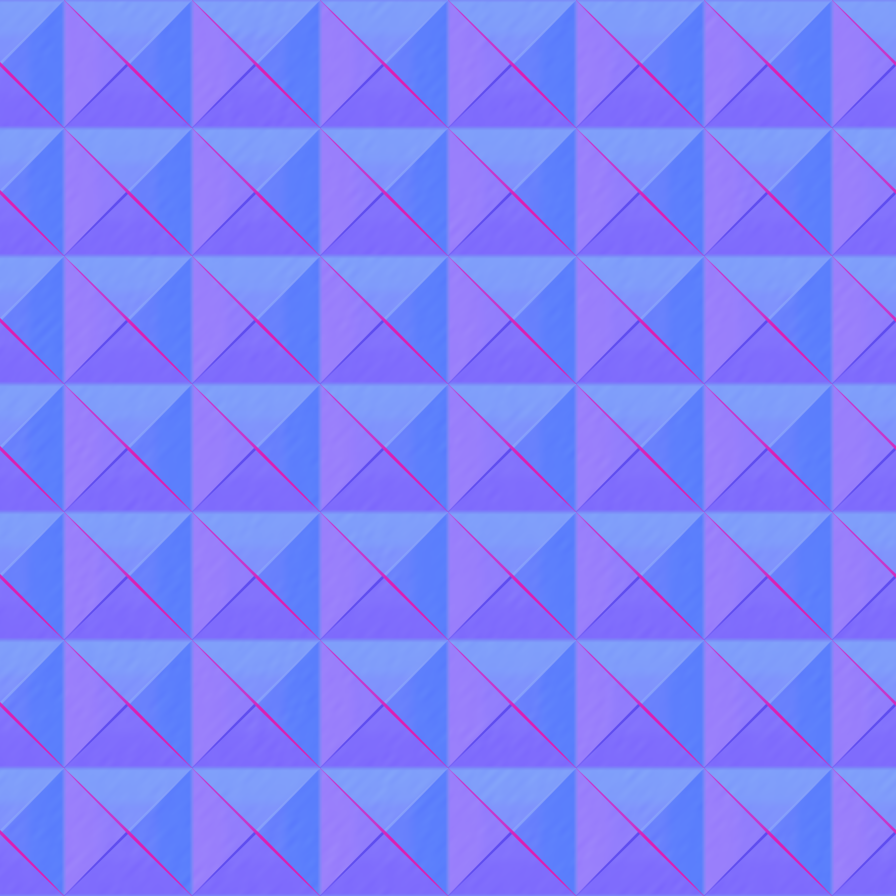
Give the GLSL for this texture map, as a Shadertoy shader.

```glsl
// Tangent-space normal map of a grid of square pyramid studs.
// Each cell blends four tilted faces, then adds tapered ridge lines along
// its diagonals, soft grooves at the cell borders and a wrapping fine grain.

const float REPEATS = 7.0;
const vec2 CELL_SHIFT = vec2(0.5, 0.0);

// Face colours at the apex and at the outer edge
const vec3 TOP_APEX = vec3(0.50, 0.565, 0.99);
const vec3 TOP_EDGE = vec3(0.50, 0.625, 0.98);
const vec3 BOTTOM_APEX = vec3(0.515, 0.455, 0.99);
const vec3 BOTTOM_EDGE = vec3(0.495, 0.42, 0.99);
const vec3 LEFT_APEX = vec3(0.565, 0.49, 0.99);
const vec3 LEFT_EDGE = vec3(0.605, 0.50, 0.985);
const vec3 RIGHT_APEX = vec3(0.42, 0.505, 0.99);
const vec3 RIGHT_EDGE = vec3(0.35, 0.495, 0.99);

// Ridge and groove colours
const vec3 MAGENTA_UPPER = vec3(0.78, 0.21, 0.79);
const vec3 MAGENTA_LOWER = vec3(0.86, 0.12, 0.70);
const vec3 RIDGE_PALE = vec3(0.55, 0.65, 0.98);
const vec3 RIDGE_DARK = vec3(0.34, 0.27, 0.93);
const vec3 GROOVE = vec3(0.48, 0.53, 0.97);

// Half widths, in cells
const float MAGENTA_WIDTH = 0.013;
const float RIDGE_WIDTH = 0.011;
const float CORNER_WIDTH = 0.004;
const float GROOVE_WIDTH = 0.016;

// Grain: counts across and along the strokes, and strength
const vec2 GRAIN_COUNT = vec2(110.0, 44.0);
const float GRAIN_AMOUNT = 0.022;

float hash(vec2 p) {
    vec3 q = fract(vec3(p.xyx) * 0.1031);
    q += dot(q, q.yzx + 33.33);
    return fract((q.x + q.y) * q.z);
}

// Value noise that wraps after `period` lattice steps
float wrapNoise(vec2 p, vec2 period) {
    vec2 i = floor(p), f = fract(p);
    f = f * f * (3.0 - 2.0 * f);
    float a = hash(mod(i, period));
    float b = hash(mod(i + vec2(1, 0), period));
    float c = hash(mod(i + vec2(0, 1), period));
    float d = hash(mod(i + vec2(1, 1), period));
    return mix(mix(a, b, f.x), mix(c, d, f.x), f.y);
}

// Smoothed coverage of a line with the given half width
float lineMask(float dist, float halfWidth, float pixel) {
    return 1.0 - smoothstep(halfWidth - 0.7 * pixel, halfWidth + 0.7 * pixel, abs(dist));
}

// Slope gradient with a gentle step part of the way down the face
float slopeRamp(float d) {
    return mix(d, smoothstep(0.35, 0.55, d), 0.45);
}

vec3 pyramidFaces(vec2 p, float pixel) {
    float ramp = slopeRamp(2.0 * max(abs(p.x), abs(p.y)));
    vec3 top = mix(TOP_APEX, TOP_EDGE, ramp);
    vec3 bottom = mix(BOTTOM_APEX, BOTTOM_EDGE, ramp);
    vec3 left = mix(LEFT_APEX, LEFT_EDGE, ramp);
    vec3 right = mix(RIGHT_APEX, RIGHT_EDGE, ramp);
    float upperLeft = smoothstep(-pixel, pixel, p.y - p.x);
    float upperRight = smoothstep(-pixel, pixel, p.y + p.x);
    return mix(mix(bottom, right, upperRight), mix(left, top, upperRight), upperLeft);
}

void mainImage(out vec4 fragColor, in vec2 fragCoord) {
    vec2 uv = fragCoord / iResolution.xy;
    float pixel = REPEATS / iResolution.y;
    vec2 p = fract(uv * REPEATS + CELL_SHIFT) - 0.5;
    vec3 col = pyramidFaces(p, pixel);

    // Embossed diagonal grain, fading in and out in patches
    vec2 strokes = vec2(uv.x - uv.y, uv.x + uv.y) * GRAIN_COUNT;
    float grain = wrapNoise(strokes, GRAIN_COUNT)
                - wrapNoise(strokes + vec2(0.7, 0.2), GRAIN_COUNT);
    float patches = wrapNoise(uv * 28.0, vec2(28.0));
    col.rg += grain * GRAIN_AMOUNT * (0.4 + patches) * vec2(0.7, 1.0);

    // Soft grooves between the cells
    vec2 border = 0.5 - abs(p);
    vec2 groove = 1.0 - smoothstep(vec2(0.0), vec2(GROOVE_WIDTH + pixel), border);
    col = mix(col, GROOVE, 0.8 * max(groove.x, groove.y));

    // Pale and dark ridge on the rising diagonal
    float along = p.x + p.y;
    float across = (p.x - p.y) * sqrt(0.5);
    float isPale = smoothstep(-pixel, pixel, along);
    float ridge = lineMask(across, mix(RIDGE_WIDTH, CORNER_WIDTH, abs(along)), pixel);
    ridge *= 1.0 - 0.6 * smoothstep(0.6, 1.0, abs(along));
    col = mix(col, mix(RIDGE_DARK, RIDGE_PALE, isPale), ridge * mix(0.85, 0.75, isPale));

    // Magenta ridge on the falling diagonal, stronger in its lower half
    along = p.x - p.y;
    across = (p.x + p.y) * sqrt(0.5);
    float isLower = smoothstep(-0.15, 0.15, along);
    float width = mix(MAGENTA_WIDTH, CORNER_WIDTH, abs(along)) * mix(0.8, 1.0, isLower);
    float magenta = lineMask(across, width, pixel);
    magenta *= 1.0 - 0.6 * smoothstep(0.75, 1.0, abs(along));
    col = mix(col, mix(MAGENTA_UPPER, MAGENTA_LOWER, isLower), magenta);

    fragColor = vec4(clamp(col, 0.0, 1.0), 1.0);
}
```
